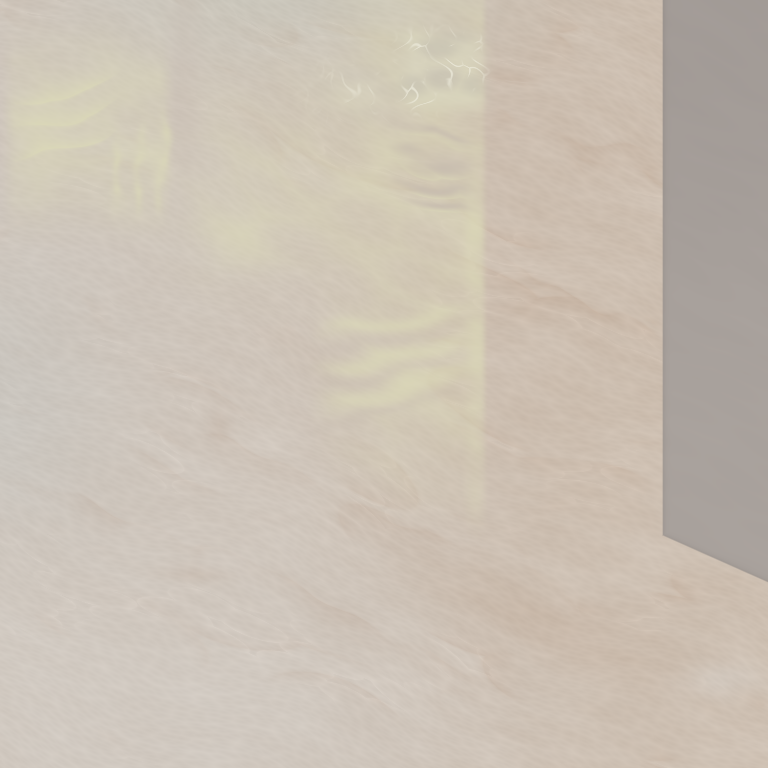
Give the GLSL for this texture, as a WebGL 2 fragment shader.

```glsl
#version 300 es
precision highp float;
uniform vec2 u_resolution;
out vec4 fragColor;

vec2 hash2(vec2 p) {
  vec3 h = fract(p.xyx * vec3(.1031, .103, .0973));
  h += dot(h, h.yzx + 33.33);
  return fract((h.xx + h.yz) * h.zy);
}

// Distances to the nearest and second nearest cell points
vec2 cells(vec2 p) {
  vec2 base = floor(p), d = vec2(9.);
  for (int y = -1; y <= 1; y++)
    for (int x = -1; x <= 1; x++) {
      vec2 c = base + vec2(x, y);
      float r = length(c + hash2(c) - p);
      d = r < d.x ? vec2(r, d.x) : vec2(d.x, min(d.y, r));
    }
  return d;
}

float blob(vec2 p, vec2 center, vec2 radius) {
  vec2 d = (p - center) / radius;
  return exp(-dot(d, d));
}

float band(float x, float lo, float hi, float soft) {
  return smoothstep(lo - soft, lo + soft, x) * (1. - smoothstep(hi - soft, hi + soft, x));
}

float ridge(float d, float width) {
  return exp(-d * d / (width * width));
}

// Thin line with a crisp upper side and a soft lower side
float vein(float d, float width) {
  return exp(-abs(d) / (d > 0. ? width * .15 : width));
}

void tint(inout vec3 col, vec3 target, float amount) {
  col = mix(col, target, amount);
}

vec3 stone(vec2 p, vec2 q) {
  // Broad colour drift
  vec3 col = mix(vec3(.812, .776, .738), vec3(.806, .75, .694), smoothstep(.25, .8, p.x + .1 * p.y));
  vec3 pale = vec3(.83, .796, .759);
  tint(col, vec3(.786, .778, .757), .7 * blob(p, vec2(-.02, .47), vec2(.16, .2)));
  tint(col, vec3(.822, .794, .762), .8 * blob(p, vec2(.15, .08), vec2(.55, .22)));
  tint(col, vec3(.79, .782, .74), .85 * blob(p, vec2(.36, 1.03), vec2(.28, .11)));
  tint(col, vec3(.783, .715, .653), .7 * blob(p, vec2(.72, .47 - .4 * p.x), vec2(.16, .045)));
  tint(col, pale, .8 * blob(p, vec2(.94, .115), vec2(.05, .022)));
  tint(col, pale, .8 * blob(p, vec2(.34, .42), vec2(.05, .025)));

  // Diagonal clouds, flakes and grain
  float cloud = cells(q * vec2(4.5, 15.)).x;
  float streak = cells(q * vec2(12., 50.) + 7.).x;
  float grain = cells(q * vec2(55., 190.)).x;
  float gate = smoothstep(.45, .75, cells(q * vec2(6., 11.) + 19.).x);
  float warm = .55 + .45 * smoothstep(.2, .7, p.x);
  col += vec3(.018, .023, .027) * (cloud + streak - .96) * warm;
  col += .026 * (grain - .48);
  col -= vec3(.022, .036, .044) * gate * vein(cloud - .55, .15) * warm;
  col += .022 * gate * vein(streak - .62, .12);

  // Long broken veins
  float wave = .006 * sin(p.x * 23.) + .004 * sin(p.x * 71.) + .01 * (streak - .48);
  float y = p.y - wave;
  float lines = vein(y - .375 + (.25 + .28 * p.x) * p.x, .016) * band(p.x, 0., .6, .08);
  lines += .7 * vein(y - .555 + .45 * p.x, .016) * band(p.x, .27, .66, .03);
  lines += .9 * vein(y - .97 + .47 * p.x, .012) * band(p.x, .64, .85, .04);
  lines += .8 * vein(y - 1.01 + .25 * p.x, .018) * band(p.x, .62, .85, .04);
  lines += .5 * vein(y - 1. + .32 * p.x, .01) * band(p.x, .22, .45, .04);
  lines *= .25 + .75 * smoothstep(.3, .65, cells(q * vec2(9., 6.)).x);
  lines += .7 * blob(p, vec2(.25, .252), vec2(.05, .01));
  lines += .7 * blob(p, vec2(.285, .445), vec2(.015, .018));
  return col - vec3(.024, .038, .046) * lines;
}

vec3 reflections(vec3 col, vec2 p, vec2 q) {
  vec3 yellow = vec3(.86, .85, .72), mauve = vec3(.78, .733, .693);
  float mottle = smoothstep(.15, .85, cells(q * vec2(11., 20.) + 3.).x);
  float patches = smoothstep(.15, .65, cells(p * vec2(17., 29.) + 5.).x);
  float ripple = .003 * sin(p.x * 37. + p.y * 61.) + .008 * (mottle - .5);

  // Soft window panes
  float pane = smoothstep(.39, .53, p.x) * smoothstep(.636, .625, p.x) * smoothstep(.3, .48, p.y);
  float side = band(p.x, .01, .218, .012) * smoothstep(.67, .78, p.y) * smoothstep(1., .86, p.y);
  float drape = blob(p, vec2(.37, .77), vec2(.13, .12)) + .7 * blob(p, vec2(.32, .7), vec2(.06, .05));
  float glow = .4 * (pane + side + drape) + .22 * band(p.x, .608, .629, .01) * band(p.y, .33, .8, .05);
  tint(col, yellow, min(glow * (.65 + .6 * mottle), .8));
  tint(col, mauve, .28 * band(p.x, .222, .258, .02) * smoothstep(.68, .85, p.y));

  for (int i = 0; i < 4; i++) {
    float k = float(i);
    if (i < 3) {
      // Curved bright folds, lower right
      float t = p.x - .41;
      float d = p.y - ripple - .57 + .051 * k - (.04 + .06 * k + .6 * t) * t;
      float span = band(p.x, .43, .6, .035);
      tint(col, yellow, .58 * span * ridge(d, .01 + .003 * k));
      tint(col, mauve, .42 * span * (1. - 3. * t) * ridge(d + .022, .009));
      // Curved folds and upright pleats, upper left
      t = p.x - .02;
      d = .866 - .035 * k + 2.2 * t * t + ripple - p.y;
      tint(col, yellow, .75 * band(p.x, .03, .14, .025) * vein(d, .016));
      d = p.x - ripple - .153 - .029 * k - .08 * (p.y - .77);
      tint(col, yellow, (.25 + .35 * patches) * band(p.y, .73, .81 + .02 * k, .025) * ridge(d, .006));
    }
    // Dark folds beneath the glints
    float t = p.x - .56;
    float d = p.y - .822 + .031 * k + (.3 - .08 * k - 2. * t) * t - 2. * ripple;
    float span = band(p.x, .51 + .008 * k, .605, .025) * (.4 + .6 * patches);
    tint(col, mauve - .012, .85 * span * ridge(d, .009));
    tint(col, yellow, .5 * span * vein(-d - .012, .01));
  }

  // Broken white glints
  vec2 bent = p + .012 * sin(p.yx * vec2(83., 67.)) + .006 * sin(p.yx * 171.);
  vec2 shard = cells(bent * vec2(38., 30.));
  float sparkle = smoothstep(.16, .02, shard.y - shard.x);
  sparkle *= smoothstep(.35, .65, cells(p * vec2(31., 23.) + 11.).x);
  float area = band(p.x, .525, .63, .02) * band(p.y, .86, .955, .018);
  area = min(area + .6 * blob(p, vec2(.47, .88), vec2(.055, .035)), 1.);
  tint(col, mix(vec3(.785, .775, .715), vec3(.86, .855, .76), patches), .55 * area);
  return mix(col, vec3(.92, .91, .85), .8 * sparkle * area);
}

void main() {
  vec2 p = gl_FragCoord.xy / u_resolution;
  float px = 1. / min(u_resolution.x, u_resolution.y);
  vec2 q = mat2(.92, .39, -.39, .92) * p;
  q.y += .012 * sin(q.x * 9. + q.y * 7.) + .005 * sin(q.x * 24. - q.y * 15.);
  vec3 col = reflections(stone(p, q), p, q);

  // Grey panel with a slanted foot
  float inside = min(p.x - .863, (p.y - .303 + .445 * (p.x - .863)) * .914);
  vec3 panel = mix(vec3(.662, .634, .614), vec3(.638, .61, .592), smoothstep(.45, .95, p.y));
  panel += .008 * (cells(q * vec2(9., 35.)).x - .48);
  panel -= .05 * exp(-max(inside, 0.) / .003);
  tint(col, panel, smoothstep(-px, px, inside));
  fragColor = vec4(col, 1.);
}
```
